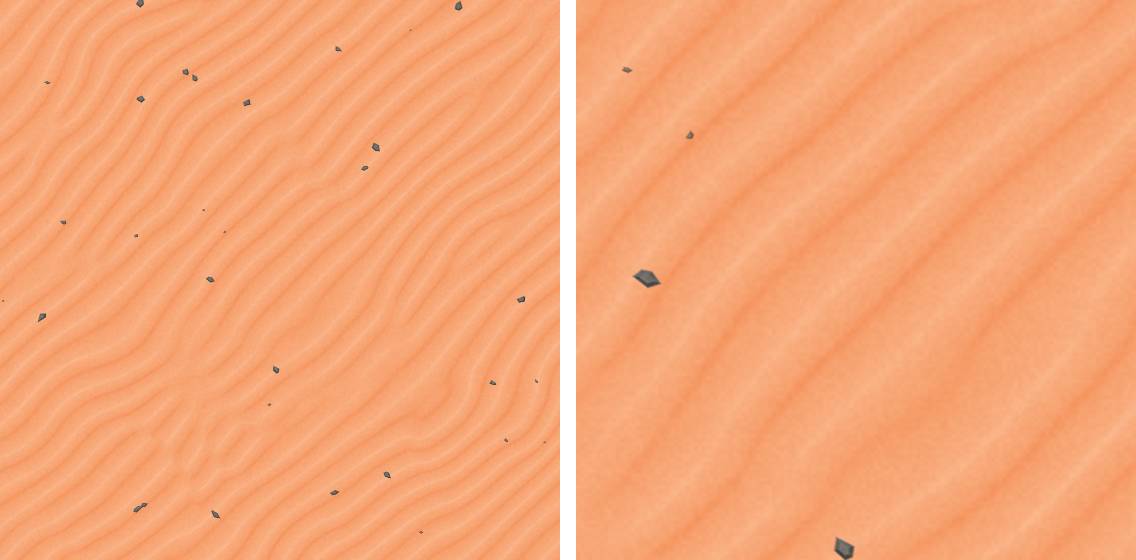
Left: the whole. Right: its middle third, enlarged.
A three.js fragment shader for this texture:

```glsl
// Wind-rippled orange sand with scattered grey pebbles.
// Two warped wave trains are summed as phasors, so the ripples fork and merge;
// pebbles are hashed convex polygons with simple facet shading.

#define SAND_COLOR   vec3(0.970, 0.650, 0.460)
#define RELIEF_TINT  vec3(0.006, 0.034, 0.045)
#define STONE_COLOR  vec3(0.43, 0.42, 0.40)
#define RIPPLE_ANGLE 0.72
#define RIPPLE_FREQ  19.0
#define CREST_AT     0.56
#define GRAIN        0.030
#define STONE_COUNT  31
#define STONE_MIN    0.0024
#define STONE_MAX    0.0098
#define EDGE         0.0011

varying vec2 vUv;

const float TAU = 6.2831853;

float hash(vec2 p) {
  vec3 q = fract(vec3(p.xyx) * 0.1031);
  q += dot(q, q.yzx + 33.33);
  return fract((q.x + q.y) * q.z);
}

float noise(vec2 p) {
  vec2 i = floor(p), f = fract(p);
  f = f * f * f * (f * (f * 6.0 - 15.0) + 10.0);
  return mix(mix(hash(i), hash(i + vec2(1.0, 0.0)), f.x),
             mix(hash(i + vec2(0.0, 1.0)), hash(i + vec2(1.0, 1.0)), f.x), f.y);
}

vec2 phasor(float cycles) {
  return vec2(cos(TAU * cycles), sin(TAU * cycles));
}

// Relief of the ripples: about -1 in the troughs, +1 on the crests.
float ripples(vec2 uv) {
  float c = cos(RIPPLE_ANGLE), s = sin(RIPPLE_ANGLE);
  vec2 q = vec2(dot(uv, vec2(c, s)), dot(uv, vec2(s, -c))) + 7.0;

  float bend = 1.5 * noise(q * vec2(3.6, 4.2)) + 0.55 * noise(q * vec2(8.5, 9.0) + 31.0);
  float bend2 = 1.5 * noise(q * vec2(4.0, 4.5) + 57.0) + 0.5 * noise(q * vec2(9.0, 8.0) + 83.0);
  float mainWave = RIPPLE_FREQ * q.y + bend;
  float sideWave = RIPPLE_FREQ * 1.14 * q.y + 1.8 * q.x + bend2;
  float sideWeight = exp(7.0 * (noise(q * vec2(2.6, 4.4) + 19.0) - 0.58));
  vec2 wave = phasor(mainWave) + sideWeight * phasor(sideWave);

  // Pointed profile with thin bright crests and thin dark troughs
  float t = fract(atan(wave.y, wave.x + 1e-5) / TAU + 1.0);
  float height = t < CREST_AT ? t / CREST_AT : (1.0 - t) / (1.0 - CREST_AT);
  float patchy = 0.35 + 0.9 * noise(q * vec2(7.0, 14.0) + 43.0);
  float crest = smoothstep(0.80, 1.0, height) * patchy;
  float trough = smoothstep(0.22, 0.0, height) * (1.4 - 0.6 * patchy);
  float clarity = smoothstep(0.0, 0.6, length(wave) / (1.0 + sideWeight));
  return (2.0 * height - 1.0 + 0.65 * crest - 0.75 * trough) * mix(0.3, 1.0, clarity);
}

// Lays one pebble over the sand.
vec3 addStone(vec3 color, vec2 uv, float id) {
  vec2 center = vec2(hash(vec2(id, 3.7)), hash(vec2(id, 11.3)));
  float size = pow(hash(vec2(id, 23.9)), 1.15);
  float radius = mix(STONE_MIN, STONE_MAX, size);
  vec2 p = (uv - center) / radius;
  if (dot(p, p) > 9.0) return color;

  float a = 1.4 * (hash(vec2(id, 41.1)) - 0.5);
  p = mat2(cos(a), sin(a), -sin(a), cos(a)) * p;
  p.y *= mix(1.15, 1.75, hash(vec2(id, 53.3)));

  // Convex outline; the nearest side also sets the facet light
  float d = -9.0, facet = 0.0;
  for (int k = 0; k < 5; k++) {
    float side = float(k);
    float angle = (side + 0.8 * hash(vec2(id, side + 61.0))) * TAU / 5.0;
    vec2 normal = vec2(cos(angle), sin(angle));
    float reach = dot(p, normal) - mix(0.55, 0.95, hash(vec2(id, side + 71.0)));
    if (reach > d) {
      d = reach;
      facet = dot(normal, vec2(-0.5, 0.85));
    }
  }
  float top = smoothstep(-0.22, -0.42, d);
  float light = mix(0.80 + 0.20 * facet, 1.06, top);
  light += 0.16 * (noise(p * 2.5 + id * 9.0) - 0.5);
  vec3 stone = mix(SAND_COLOR * 0.72, STONE_COLOR, smoothstep(0.0, 0.35, size) * 0.4 + 0.6);
  float soft = EDGE / radius;
  return mix(color, stone * light, smoothstep(soft, -soft, d));
}

void main() {
  vec3 color = SAND_COLOR + RELIEF_TINT * ripples(vUv);

  // Fine sand grain
  float grain = noise(vUv * 430.0) + 0.5 * noise(vUv * 210.0 + 17.0) - 0.75;
  color += GRAIN * grain * vec3(0.4, 0.9, 1.0);

  for (int i = 0; i < STONE_COUNT; i++) {
    color = addStone(color, vUv, float(i) + 1.0);
  }
  gl_FragColor = vec4(clamp(color, 0.0, 1.0), 1.0);
}
```
